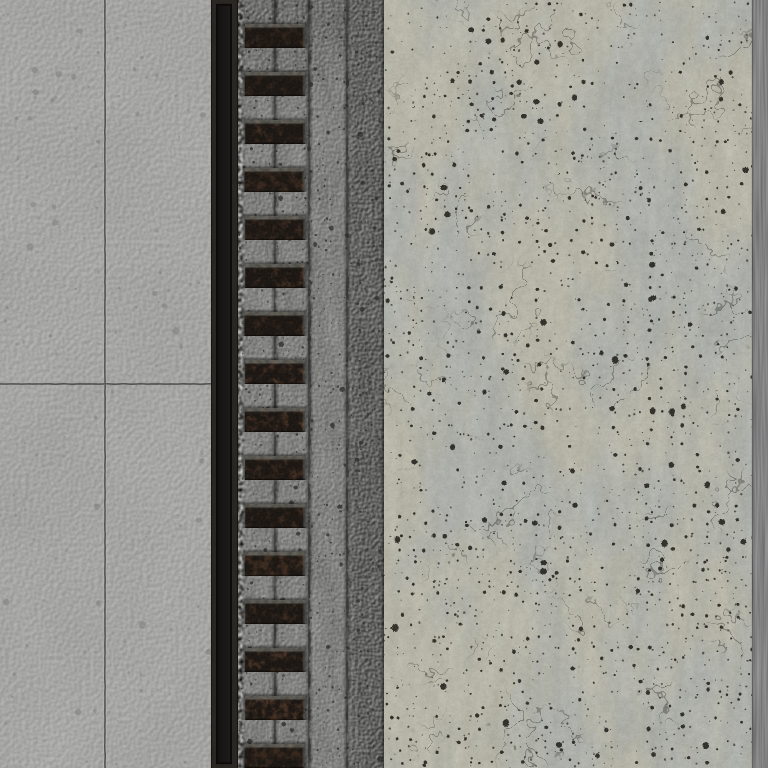
A Shadertoy shader for this texture:

```glsl
// Vertical concrete strips: pale tiles, a dark channel, rusty rungs, pitted slab and a metal edge.

// Layout, in canvas units
const float TILE_SEAM_X = 0.1367, TILE_SEAM_Y = 0.5;
const float CHANNEL_X = 0.2747, GUTTER_X = 0.310, SLAB_X = 0.5, METAL_X = 0.979;
const vec3 BOARD_SEAMS = vec3(0.358, 0.4025, 0.452);
const float RUNG_COUNT = 16.0, RUNG_PHASE = 0.25;
const vec2 RUNG_CENTER_HALF_X = vec2(0.358, 0.039);
const float RUNG_HALF_Y = 0.0157;

// Colours
const vec3 TILE = vec3(0.645, 0.645, 0.635);
const vec3 TILE_SPOT = vec3(0.50, 0.50, 0.49);
const vec3 CHANNEL = vec3(0.165, 0.15, 0.135);
const vec3 GUTTER = vec3(0.505, 0.505, 0.50);
const vec3 GUTTER_DARK = vec3(0.385, 0.385, 0.38);
const vec3 SLAB_WARM = vec3(0.715, 0.71, 0.655);
const vec3 SLAB_COOL = vec3(0.675, 0.685, 0.665);
const vec3 PIT = vec3(0.15, 0.14, 0.12);
const vec3 IRON = vec3(0.115, 0.095, 0.08);
const vec3 RUST = vec3(0.33, 0.23, 0.165);
const vec3 METAL = vec3(0.51, 0.51, 0.515);

vec3 hash3(vec2 p) {
    vec3 q = fract(p.xyx * vec3(0.1031, 0.1030, 0.0973));
    q += dot(q, q.yxz + 33.33);
    return fract((q.xxy + q.yzz) * q.zyx);
}

float gradientDot(vec2 cell, vec2 offset) {
    float a = 6.2832 * hash3(cell).x;
    return dot(vec2(cos(a), sin(a)), offset);
}

float noise(vec2 p) {
    vec2 i = floor(p), f = fract(p);
    vec2 u = f * f * f * (f * (f * 6.0 - 15.0) + 10.0), e = vec2(1, 0);
    return 1.4 * mix(mix(gradientDot(i, f), gradientDot(i + e, f - e), u.x),
                     mix(gradientDot(i + e.yx, f - e.yx), gradientDot(i + 1.0, f - 1.0), u.x), u.y);
}

float fbm(vec2 p) {
    float sum = 0.0, amp = 0.55;
    for (int i = 0; i < 4; i++) {
        sum += amp * noise(p);
        p = p * 2.03 + 17.3;
        amp *= 0.55;
    }
    return sum;
}

// Antialiased coverage of a signed distance
float cover(float d) { return clamp(0.5 - d * iResolution.y, 0.0, 1.0); }

float box(vec2 p, vec2 halfSize) {
    vec2 d = abs(p) - halfSize;
    return max(d.x, d.y);
}

// One jittered round hole per grid cell
float pits(vec2 p, float cells, float density, float radius) {
    vec2 cell = floor(p * cells);
    vec3 h = hash3(cell + cells), k = hash3(cell + 91.7);
    vec2 d = p - (cell + 0.22 + 0.56 * h.xy) / cells;
    d.y *= 0.8 + 0.4 * k.y;
    float r = radius * mix(0.4, 1.0, h.z * h.z);
    return cover(length(d) - r + 0.25 * r * noise(p * 700.0)) * step(k.x, density);
}

// Fine relief lit from the upper left
float relief(vec2 p, float scale) {
    return noise(p * scale) - noise(p * scale + vec2(0.45, -0.45));
}

vec3 tiles(vec2 p) {
    vec3 c = TILE + 0.025 * fbm(p * 7.0) + 0.045 * relief(p, 190.0) + 0.02 * noise(p * 370.0);
    float spots = max(pits(p, 36.0, 0.16, 0.0046), 0.7 * pits(p, 75.0, 0.12, 0.0022));
    c = mix(c, TILE_SPOT, 0.6 * spots);
    vec2 seam = abs(p - vec2(TILE_SEAM_X, TILE_SEAM_Y) + 0.0004 * noise(p * 90.0));
    c = mix(c, vec3(0.76), 0.3 * cover(seam.x - 0.0024));
    return mix(c, vec3(0.23), 0.9 * cover(min(seam.x, seam.y) - 0.0009));
}

vec3 channel(vec2 p) {
    vec2 q = p - vec2(0.5 * (CHANNEL_X + GUTTER_X), 0.5);
    float groove = box(q + vec2(0.0007, 0.0), vec2(0.0104, 0.495));
    vec3 c = CHANNEL + 0.015 * fbm(p * vec2(150.0, 40.0));
    c = mix(c, vec3(0.045), cover(groove));
    c = mix(c, vec3(0.10, 0.092, 0.085) + 0.02 * q.x / 0.01, cover(groove + 0.0025));
    return c * mix(0.55, 1.0, cover(abs(q.x) - 0.0162));
}

vec3 gutter(vec2 p) {
    float shade = smoothstep(BOARD_SEAMS.z - 0.004, BOARD_SEAMS.z + 0.012, p.x);
    shade = max(shade, 0.6 * smoothstep(0.84, 1.0, p.y));
    vec3 c = mix(GUTTER, GUTTER_DARK, shade) + 0.06 * fbm(p * vec2(45.0, 14.0));
    c += (0.07 + 0.06 * shade) * relief(p, 230.0) + 0.04 * noise(p * vec2(400.0, 180.0));
    // Ragged joints between the cast boards
    for (int i = 0; i < 3; i++) {
        float ragged = 0.0022 * fbm(p * vec2(120.0, 65.0) + float(i) * 9.0);
        float d = abs(p.x - BOARD_SEAMS[i] + 0.5 * ragged) + ragged;
        float strength = 0.65 + 0.5 * noise(vec2(float(i) * 7.3, p.y * 18.0));
        c *= 1.0 - 0.28 * (1.0 - smoothstep(0.001, 0.006, d));
        c = mix(c, vec3(0.19), strength * cover(d - 0.0012));
    }
    // Crumbled left rim, pits and shadowed right rim
    float rim = 1.0 - smoothstep(GUTTER_X + 0.002, GUTTER_X + 0.012, p.x);
    c += rim * (0.45 * noise(p * 170.0) - 0.06);
    float holes = max(pits(p, 48.0, 0.25, 0.0036), pits(p, 110.0, 0.25, 0.0017));
    c = mix(c, vec3(0.17), 0.75 * holes);
    return c * (1.0 - 0.45 * smoothstep(SLAB_X - 0.005, SLAB_X, p.x));
}

vec3 rungs(vec2 p, vec3 base) {
    float row = floor(p.y * RUNG_COUNT);
    vec3 h = hash3(vec2(row, 5.0));
    vec2 q = vec2(p.x - RUNG_CENTER_HALF_X.x - 0.0016 * (h.x - 0.5),
                  p.y - (row + RUNG_PHASE) / RUNG_COUNT);
    vec2 halfSize = vec2(RUNG_CENTER_HALF_X.y, RUNG_HALF_Y);
    float d = box(q, halfSize);
    base *= 1.0 - 0.4 * (1.0 - smoothstep(0.0, 0.005, d));
    float rust = smoothstep(-0.05, 0.75, fbm(p * 85.0) + 0.25 * h.y);
    vec3 c = mix(IRON, RUST, rust * (0.45 + 0.5 * h.z)) + 0.025 * noise(p * 330.0);
    float topLip = smoothstep(halfSize.y - 0.0065, halfSize.y - 0.003, q.y);
    float sideLip = smoothstep(halfSize.x - 0.004, halfSize.x - 0.001, q.x);
    c = mix(c, vec3(0.39, 0.385, 0.36) + 0.08 * noise(p * 160.0), max(0.85 * topLip, 0.5 * sideLip));
    c *= 1.0 - 0.55 * (1.0 - smoothstep(0.0, 0.003, q.y + halfSize.y));
    return mix(base, c, cover(d));
}

vec3 slab(vec2 p) {
    float stain = fbm(p * vec2(9.0, 4.0) + 3.0);
    vec3 c = mix(SLAB_COOL, SLAB_WARM, smoothstep(-0.35, 0.3, stain));
    c += 0.045 * fbm(p * vec2(38.0, 13.0)) + 0.035 * fbm(p * 110.0) + 0.02 * noise(p * 330.0);
    // Hairline cracks in patches
    float crack = abs(fbm(p * 15.0 + 40.0)) / 15.0;
    float patches = smoothstep(0.08, 0.4, noise(p * 11.0 + 8.0));
    c *= 1.0 - 0.28 * patches * (1.0 - smoothstep(0.0003, 0.0015, crack));
    float crowd = 0.75 + 0.5 * noise(p * 6.0) + 0.25 * (0.5 - p.y);
    float holes = max(pits(p, 42.0, 0.24 * crowd, 0.0046), pits(p, 68.0, 0.34 * crowd, 0.0028));
    holes = max(holes, 0.75 * pits(p, 125.0, 0.24 * crowd, 0.0015));
    return mix(c, PIT, 0.9 * holes);
}

vec3 metal(vec2 p) {
    float brushed = noise(p * vec2(420.0, 12.0)) + 0.6 * noise(p * vec2(190.0, 5.0));
    float lip = 1.0 - smoothstep(0.0, 0.003, p.x - METAL_X);
    return (METAL + 0.08 * brushed) * (1.0 - 0.35 * lip);
}

void mainImage(out vec4 fragColor, in vec2 fragCoord) {
    vec2 p = fragCoord / iResolution.xy;
    vec3 c = tiles(p);
    c = mix(c, channel(p), cover(CHANNEL_X - p.x));
    c = mix(c, rungs(p, gutter(p)), cover(GUTTER_X - p.x));
    c = mix(c, slab(p), cover(SLAB_X - p.x));
    c = mix(c, metal(p), cover(METAL_X - p.x));
    fragColor = vec4(clamp(c, 0.0, 1.0), 1.0);
}
```
